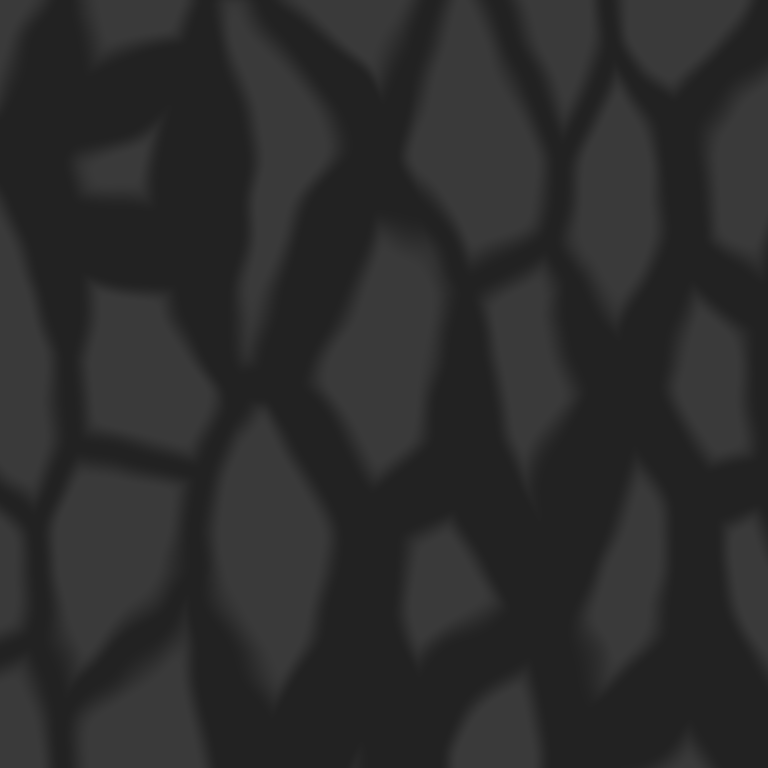
Reproduce this pattern procedurally as a Shadertoy shader.

```glsl
// Soft dark web of steep branches around tall, irregular grey diamonds.

const vec3 BRANCH_COLOR = vec3(0.134);
const vec3 GAP_COLOR = vec3(0.229);
const vec2 SEED_SPACING = vec2(0.228, 0.126);
const vec2 SEED_JITTER = vec2(0.66, 0.42);
const float VERTICAL_SQUASH = 0.48;
const float BRANCH_HALF_WIDTH = 0.034;
const float SWELLING_STRENGTH = 0.058;
const float CORNER_ROUNDING = 0.004;
const float EDGE_SOFTNESS = 0.0175;

// Sine-free hash: two values in 0..1 per lattice point
vec2 hash22(vec2 p) {
    vec3 q = fract(p.xyx * vec3(0.1031, 0.1030, 0.0973));
    q += dot(q, q.yzx + 33.33);
    return fract((q.xx + q.yz) * q.zy);
}

// Smooth two-channel value noise in -1..1
vec2 noise2(vec2 p) {
    vec2 cell = floor(p);
    vec2 f = fract(p);
    f = f * f * (3.0 - 2.0 * f);
    vec2 low = mix(hash22(cell), hash22(cell + vec2(1.0, 0.0)), f.x);
    vec2 high = mix(hash22(cell + vec2(0.0, 1.0)), hash22(cell + 1.0), f.x);
    return 2.0 * mix(low, high, f.y) - 1.0;
}

// Jittered seed of a lattice whose odd rows shift by half a step
vec2 seedPoint(vec2 cell, vec2 spacing, vec2 jitter) {
    vec2 stagger = vec2(0.5 * mod(cell.y, 2.0), 0.0);
    return (cell + stagger + jitter * (hash22(cell + 31.0) - 0.5)) * spacing;
}

// Canvas distance to the nearest border, with rounded corners;
// cells are split in vertically squashed space
float borderDistance(vec2 p, float squash, vec2 spacing, vec2 jitter, float rounding) {
    vec2 scale = vec2(1.0, squash);
    vec2 q = p * scale;
    vec2 base = floor(q / spacing + 0.5);
    vec2 nearest = vec2(0.0);
    float best = 1e3;
    for (int j = -2; j <= 2; j++) {
        for (int i = -2; i <= 2; i++) {
            vec2 toSeed = seedPoint(base + vec2(i, j), spacing, jitter) - q;
            float d = dot(toSeed, toSeed);
            if (d < best) {
                best = d;
                nearest = toSeed;
            }
        }
    }
    float closeness = 0.0;
    for (int j = -3; j <= 3; j++) {
        for (int i = -2; i <= 2; i++) {
            vec2 toSeed = seedPoint(base + vec2(i, j), spacing, jitter) - q;
            vec2 span = toSeed - nearest;
            if (dot(span, span) > 1e-6) {
                float d = dot(0.5 * (toSeed + nearest), span) / length(span * scale);
                closeness += exp(-d / rounding);
            }
        }
    }
    return -rounding * log(max(closeness, 1e-30));
}

void mainImage(out vec4 fragColor, in vec2 fragCoord) {
    vec2 p = fragCoord / iResolution.y;

    // Bend the branches and roughen their outlines
    vec2 warped = p + 0.020 * noise2(p * 7.0 + 3.0) + 0.006 * noise2(p * 19.0 + 11.0);

    // Branches swell into thicker upright trunks in places
    float swelling = noise2(p * vec2(4.6, 2.6) + 19.0).x;
    float halfWidth = max(BRANCH_HALF_WIDTH + SWELLING_STRENGTH * swelling, 0.021);

    float border = borderDistance(warped, VERTICAL_SQUASH, SEED_SPACING, SEED_JITTER, CORNER_ROUNDING);
    float gap = smoothstep(-EDGE_SOFTNESS, EDGE_SOFTNESS, border - halfWidth);

    fragColor = vec4(mix(BRANCH_COLOR, GAP_COLOR, gap), 1.0);
}
```
